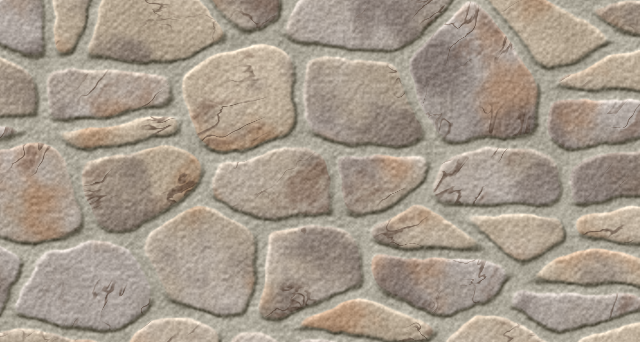
This texture is drawn by a WebGL 1 fragment shader. Its source:

```glsl
precision highp float;
// Rough field-stone wall: rounded, stained stones set in pale sandy mortar.
uniform vec2 u_resolution;

const vec2 CELL = vec2(0.37, 0.265);
const vec2 STRETCH = vec2(0.75, 1.0);

float hash(vec2 p) {
  return fract(sin(dot(p, vec2(127.1, 311.7))) * 43758.545);
}

float noise(vec2 p) {
  vec2 i = floor(p), f = fract(p);
  f = f * f * (3.0 - 2.0 * f);
  return mix(mix(hash(i), hash(i + vec2(1, 0)), f.x),
             mix(hash(i + vec2(0, 1)), hash(i + vec2(1, 1)), f.x), f.y);
}

float fbm(vec2 p) {
  float sum = 0.0, amp = 0.53;
  for (int i = 0; i < 4; i++) {
    sum += amp * noise(p);
    p = mat2(1.6, 1.2, -1.2, 1.6) * p + 7.3;
    amp *= 0.5;
  }
  return sum;
}

vec2 center(vec2 id) {
  vec2 jitter = vec2(hash(id + 3.1), hash(id + 8.7)) - 0.5;
  return (id + 0.5 + vec2(0.5 * mod(id.y, 2.0), 0.0) + 0.72 * jitter) * CELL;
}

// Weighted squared distance, so that stones differ in size
float power(vec2 p, vec2 id) {
  vec2 d = (p - center(id)) * STRETCH;
  return dot(d, d) - 0.014 * hash(id + 5.5);
}

// x: rounded distance to the joint, yz: inward direction, w: stone seed
vec4 stone(vec2 p) {
  vec2 home = floor(p / CELL), best = home;
  float nearest = 1e3;
  for (int j = -2; j <= 2; j++)
    for (int i = -2; i <= 2; i++) {
      vec2 id = home + vec2(i, j);
      float d = power(p, id);
      if (d < nearest) { nearest = d; best = id; }
    }

  vec2 c = center(best), dir = vec2(0.0);
  float total = 0.0, seed = hash(best + 1.9);
  for (int j = -2; j <= 2; j++)
    for (int i = -2; i <= 2; i++) {
      vec2 id = home + vec2(i, j);
      vec2 axis = (c - center(id)) * STRETCH * STRETCH;
      float len = length(axis);
      if (len > 0.001) {
        float w = exp(-60.0 * (power(p, id) - nearest) / (2.0 * len));
        total += w;
        dir += w * axis / len;
      }
    }

  // Some stones are split into flat slabs or upright blocks
  float kind = hash(best + 6.2);
  if (kind < 0.52) {
    float tilt = 0.3 * (seed - 0.5);
    vec2 across = normalize(kind < 0.36 ? vec2(tilt, 1.0) : vec2(1.0, tilt));
    float side = dot(p - c, across) + 0.05 * (hash(best + 2.4) - 0.5);
    float w = exp(-60.0 * abs(side));
    total += w;
    dir += w * sign(side) * across;
    seed = fract(seed + step(0.0, side) * 0.37);
  }
  return vec4(-log(total) / 60.0, dir / total, seed);
}

void main() {
  vec2 p = gl_FragCoord.xy / u_resolution.y;

  // Wavy outlines
  vec2 q = p + 0.008 * sin(p.yx * vec2(17.0, 14.0) + vec2(1.0, 4.0))
             + 0.003 * sin(p.yx * vec2(47.0, 39.0) + p * 21.0);
  q += 0.007 * (vec2(noise(p * 38.0), noise(p * 38.0 + 40.0)) - 0.5);
  vec4 s = stone(q + vec2(0.13, 0.21));
  float edge = s.x - 0.016;
  float body = smoothstep(-0.003, 0.003, edge);
  float facing = dot(-s.yz, normalize(vec2(-0.45, 0.9)));

  // Stone colour: tint, cloudy patches, rust and grey stains
  vec2 r = p + s.w * 31.0;
  float cloud = fbm(r * 6.0);
  vec3 rock = mix(vec3(0.73, 0.67, 0.59), vec3(0.67, 0.635, 0.61),
                  smoothstep(0.1, 0.9, s.w + 0.8 * (cloud - 0.5)));
  rock += 0.2 * (cloud - 0.5);
  float rust = smoothstep(0.52, 0.78, fbm(r * 5.0 + 17.0));
  rock = mix(rock, vec3(0.64, 0.47, 0.34), 0.6 * rust);
  float soot = smoothstep(0.54, 0.76, fbm(r * 4.5 + 53.0));
  rock = mix(rock, vec3(0.44, 0.39, 0.37), 0.6 * soot);

  // Slanted veins and broken cracks
  float turn = 0.2 + 0.9 * s.w;
  vec2 g = mat2(cos(turn), -sin(turn), sin(turn), cos(turn)) * r;
  float vein = fbm(g * vec2(5.0, 17.0) + 2.0 * cloud);
  float patches = smoothstep(0.42, 0.65, fbm(r * 7.0 + 81.0));
  float crack = 1.0 - smoothstep(0.005, 0.035, abs(vein - 0.5));
  rock = mix(rock, vec3(0.36, 0.28, 0.23), 0.65 * crack * patches);
  rock = mix(rock, vec3(0.45, 0.34, 0.28), 0.5 * patches * smoothstep(0.56, 0.72, vein));

  // Mortar, then the bevel: pale upper rims and dark lower seams
  vec3 mortar = vec3(0.675, 0.655, 0.6) + 0.12 * (fbm(p * 16.0) - 0.5);
  vec3 color = mix(mortar, rock, body);
  float rim = exp(-pow((edge - 0.003) / 0.006, 2.0));
  color += 0.15 * rim * smoothstep(-0.5, 0.7, facing);
  color *= 1.0 + 0.14 * facing * body * exp(-max(edge, 0.0) / 0.014);
  float seam = exp(-pow((edge + 0.003) / 0.0065, 2.0));
  color = mix(color, vec3(0.27, 0.25, 0.19), 0.78 * seam * smoothstep(-0.15, 0.75, -facing));

  // Sandy relief lit from the upper left
  vec2 lift = vec2(-0.003, 0.005);
  float grain = noise(p * 95.0) - noise((p + lift) * 95.0)
              + 0.6 * (noise(p * 190.0) - 0.5);
  color += 0.15 * grain;

  gl_FragColor = vec4(clamp(color, 0.0, 1.0), 1.0);
}
```
